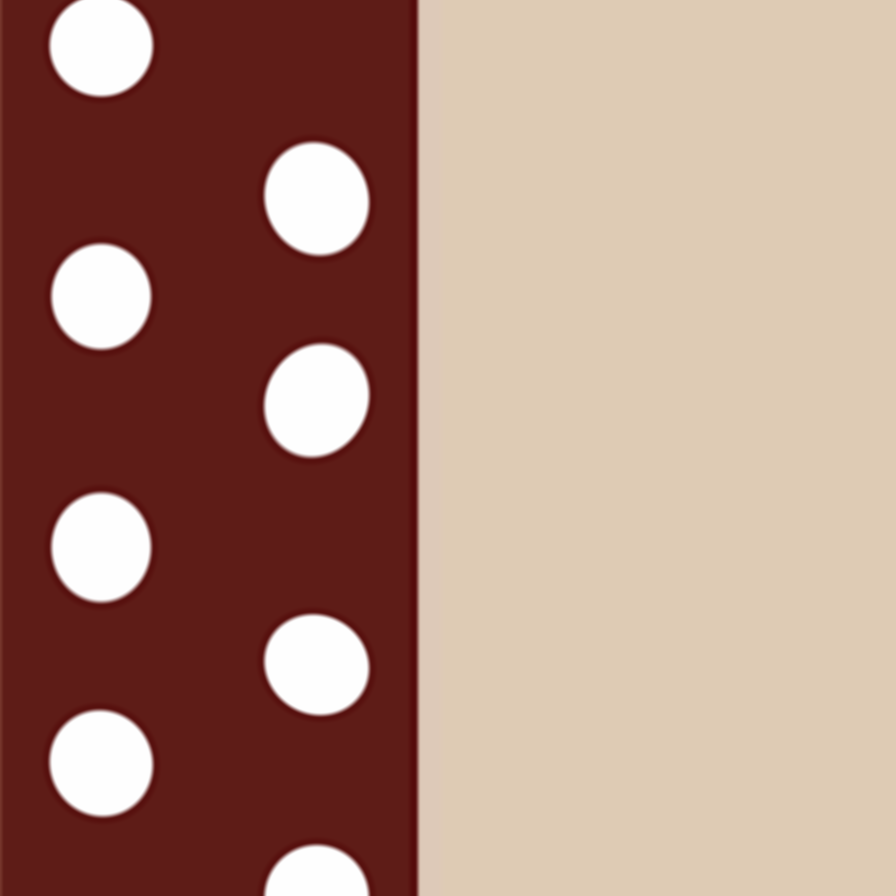
This pattern is drawn by a WebGL 1 fragment shader. Its source:

```glsl
precision highp float;
// Maroon band with two staggered columns of soft white dots beside a plain beige field.
uniform vec2 u_resolution;

// Approximate signed distance to a slightly skewed ellipse
float blob(vec2 p, vec2 radius, float tilt) {
    vec2 q = p / radius;
    return (sqrt(dot(q, q) - 2.0 * tilt * q.x * q.y) - 1.0) * radius.x;
}

// 1.0 when index i equals k
float pick(float i, float k) {
    return 1.0 - step(0.5, abs(i - k));
}

// Nearest distance to any dot in the two columns
float dots(vec2 p) {
    float nearest = 1.0;
    for (int n = 0; n < 4; n++) {
        float i = float(n);
        // Left column: even steps, the lowest dot lifted
        vec2 leftCenter = vec2(0.1130, 0.949 - 0.280 * i + 0.039 * pick(i, 3.0));
        vec2 leftRadius = vec2(0.0555 + 0.002 * abs(i - 1.5) - 0.001,
                               0.0565 + 0.0022 * i - 0.004 * pick(i, 3.0));
        nearest = min(nearest, blob(p - leftCenter, leftRadius, -0.03 * pick(i, 3.0)));

        // Right column: even steps, the second dot lifted
        vec2 rightCenter = vec2(0.3535, 0.778 - 0.260 * i + 0.035 * pick(i, 1.0));
        vec2 rightRadius = vec2(0.0582, 0.0628 - 0.0068 * pick(i, 2.0) - 0.004 * pick(i, 3.0));
        float tilt = 0.10 * pick(i, 1.0) - 0.06 * pick(i, 0.0) - 0.07 * pick(i, 2.0);
        nearest = min(nearest, blob(p - rightCenter, rightRadius, tilt));
    }
    return nearest;
}

void main() {
    vec2 uv = gl_FragCoord.xy / u_resolution;
    vec3 maroon = vec3(0.370, 0.110, 0.090);
    vec3 darkMaroon = vec3(0.330, 0.045, 0.040);
    vec3 beige = vec3(0.872, 0.798, 0.704);
    vec3 pinkBeige = vec3(0.868, 0.788, 0.722);

    float edge = uv.x - 0.4665;
    float dotDistance = dots(uv);
    float soft = max(0.0035, 0.75 / u_resolution.y);

    // Band, with a darker rim near its right side and around the dots
    float rim = max(smoothstep(-0.013, -0.005, edge),
                    0.7 * (1.0 - smoothstep(0.004, 0.011, dotDistance)));
    vec3 band = mix(maroon, darkMaroon, rim);
    band = mix(vec3(0.46, 0.21, 0.17), band, smoothstep(0.0, 0.005, uv.x));
    band = mix(band, vec3(0.995), 1.0 - smoothstep(-soft, soft, dotDistance));

    // Beige field, faintly pink beside the band
    vec3 field = mix(pinkBeige, beige, smoothstep(0.020, 0.034, edge));

    gl_FragColor = vec4(mix(band, field, smoothstep(-soft, soft, edge)), 1.0);
}
```
